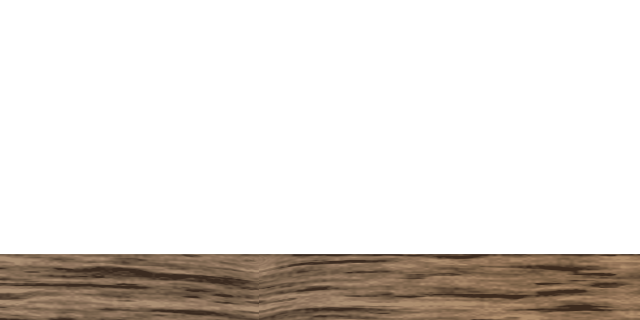
Write a Shadertoy shader that draws this background.

```glsl
// A weathered wooden plank along the bottom of a plain white backdrop.
// The grain is value noise stretched along x, in coordinates that dip beside
// a knot; its tone picks a brown from a ramp, and sparse streaks form cracks.

const float PLANK_TOP = 0.2057;            // in canvas heights
const vec2  KNOT = vec2(0.79, 0.188);
const vec2  KNOT_SIZE = vec2(0.050, 0.019);
const float DIP_DEPTH = 0.036;
const float DIP_LEFT = 0.30;               // reach of the dip on each side
const float DIP_RIGHT = 0.10;
const float GRAIN_CONTRAST = 1.75;
const float BASE_TONE = 0.63;
const float CRACK_DEPTH = 0.60;

const vec3 BACKDROP = vec3(1.0);
const vec3 UMBER = vec3(0.23, 0.17, 0.13);
const vec3 BARK  = vec3(0.37, 0.30, 0.24);
const vec3 OAK   = vec3(0.47, 0.39, 0.31);
const vec3 FAWN  = vec3(0.56, 0.46, 0.38);
const vec3 STRAW = vec3(0.66, 0.56, 0.46);
const vec3 WARM_TINT = vec3(1.04, 0.99, 0.91);

float hash(vec2 p) {
    vec3 q = fract(p.xyx * 0.1031);
    q += dot(q, q.yzx + 33.33);
    return fract((q.x + q.y) * q.z);
}

float noise(vec2 p) {
    vec2 cell = floor(p), f = fract(p);
    f = f * f * (3.0 - 2.0 * f);
    float low = mix(hash(cell), hash(cell + vec2(1, 0)), f.x);
    float high = mix(hash(cell + vec2(0, 1)), hash(cell + vec2(1, 1)), f.x);
    return mix(low, high, f.y);
}

// Bends the plank so that fibres become lines of constant y.
vec2 grainCoords(vec2 p) {
    float dx = p.x - KNOT.x - 0.02;
    float reach = dx < 0.0 ? DIP_LEFT : DIP_RIGHT;
    float dip = DIP_DEPTH * exp(-sqrt(dx * dx + 0.0003) / reach);
    float wobble = 0.010 * (noise(p * vec2(5.0, 14.0)) - 0.5);
    return vec2(p.x, p.y + dip + wobble + 0.006 * p.x);
}

float grain(vec2 g) {
    return 0.25 * noise(g * vec2(1.6, 32.0))
         + 0.35 * noise(g * vec2(5.0, 82.0) + 17.0)
         + 0.25 * noise(g * vec2(18.0, 150.0) + 41.0)
         + 0.15 * noise(g * vec2(75.0, 210.0) + 73.0);
}

// Long and short dark splits, stronger toward the right end.
float cracks(vec2 g) {
    float longSplit = smoothstep(0.66, 0.90, noise(g * vec2(2.8, 68.0) + 9.0));
    float shortSplit = smoothstep(0.70, 0.92, noise(g * vec2(10.0, 95.0) + 57.0));
    return max(longSplit, shortSplit * 0.85) * mix(0.8, 1.1, smoothstep(0.6, 1.5, g.x));
}

vec3 woodRamp(float tone) {
    float t = clamp(tone, 0.0, 1.0) * 4.0;
    vec3 color = mix(UMBER, BARK, clamp(t, 0.0, 1.0));
    color = mix(color, OAK, clamp(t - 1.0, 0.0, 1.0));
    color = mix(color, FAWN, clamp(t - 2.0, 0.0, 1.0));
    return mix(color, STRAW, clamp(t - 3.0, 0.0, 1.0));
}

vec3 plank(vec2 p) {
    vec2 g = grainCoords(p);
    float tone = BASE_TONE + GRAIN_CONTRAST * (grain(g) - 0.5) - CRACK_DEPTH * cracks(g);

    // Dim lower left corner and a pale seam below the knot
    tone -= 0.12 * (1.0 - smoothstep(0.0, 0.6, p.x)) * (1.0 - p.y / PLANK_TOP);
    float seam = (p.x - KNOT.x - 0.025) / 0.03;
    tone += 0.10 * exp(-seam * seam);

    // Pale knot with a small dark heart
    vec2 k = (p - KNOT) / KNOT_SIZE;
    float rings = noise(vec2(length(k) * 7.0, atan(k.y, k.x) * 0.8));
    tone = mix(tone, 0.68 + 0.5 * (rings - 0.5), 0.75 * exp(-dot(k, k)));
    vec2 heart = (p - KNOT + vec2(0.018, 0.003)) / vec2(0.016, 0.005);
    tone -= 0.45 * exp(-dot(heart, heart));

    // Worn dark upper rim, heaviest right of the centre
    float rim = smoothstep(PLANK_TOP - 0.011, PLANK_TOP - 0.002, p.y);
    float wear = smoothstep(0.80, 1.05, p.x) * (1.0 - 0.5 * smoothstep(1.4, 1.7, p.x));
    tone -= rim * (0.22 + 0.45 * wear);

    float warmth = 0.3 + 0.7 * smoothstep(0.9, 1.7, p.x);
    return woodRamp(tone) * mix(vec3(1.0), WARM_TINT, warmth);
}

void mainImage(out vec4 fragColor, in vec2 fragCoord) {
    vec2 p = fragCoord / iResolution.y;
    float halfPixel = 0.5 / iResolution.y;
    float cover = 1.0 - smoothstep(PLANK_TOP - halfPixel, PLANK_TOP + halfPixel, p.y);
    fragColor = vec4(mix(BACKDROP, plank(p), cover), 1.0);
}
```
